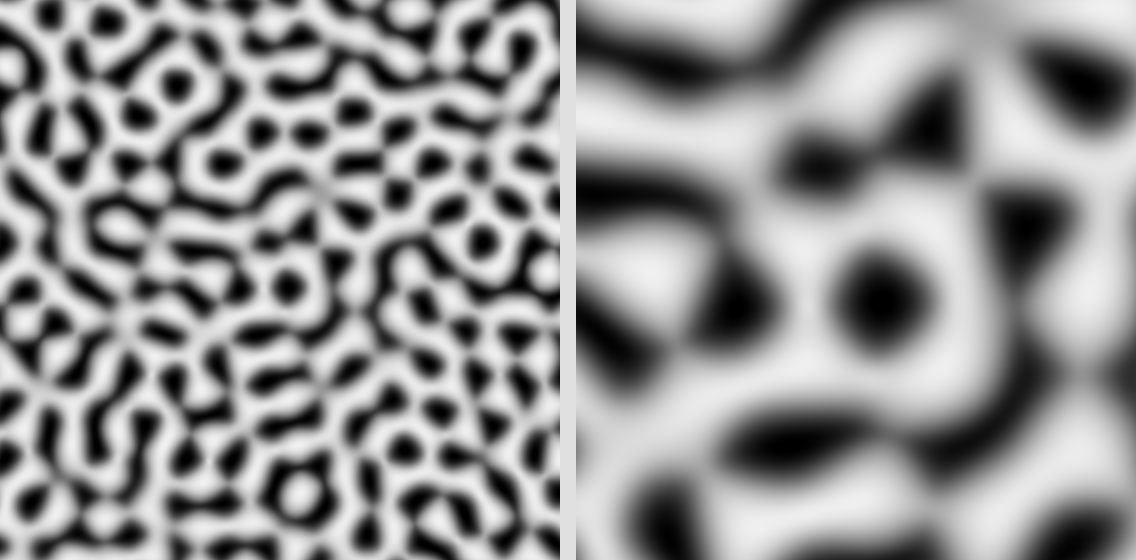
Left: the whole. Right: its middle third, enlarged.
Give the GLSL for this pattern, as a WebGL 2 fragment shader.

```glsl
#version 300 es
precision highp float;
// Soft black spots and winding worms on a pale ground, like a reaction-diffusion pattern.

uniform vec2 u_resolution;
out vec4 fragColor;

const float PI = 3.14159265;
const int WAVES = 40;
const float CYCLES = 12.4; // mean number of waves across the canvas

float hash(float n) {
    return fract(sin(n * 12.9898 + 4.137) * 43758.5453);
}

// Sum of plane waves of similar length in all directions.
// Returns the height in x and the slope, scaled by the mean frequency, in yz.
vec3 waveField(vec2 p) {
    vec3 field = vec3(0.0);
    for (int i = 0; i < WAVES; i++) {
        float id = float(i);
        float angle = PI * (id + hash(id)) / float(WAVES);
        float frequency = CYCLES + 2.4 * (hash(id + 57.0) - 0.5);
        vec2 direction = vec2(cos(angle), sin(angle));
        float phase = 2.0 * PI * (frequency * dot(p, direction) + hash(id + 113.0));
        field += vec3(cos(phase), -sin(phase) * direction * frequency / CYCLES);
    }
    return field * sqrt(2.0 / float(WAVES));
}

void main() {
    vec2 p = gl_FragCoord.xy / u_resolution.y;
    vec3 field = waveField(p);

    // Raising the field breaks dark bands into spots and short worms.
    float height = field.x + 0.35;

    // Dividing by the local envelope evens out the contrast.
    float envelope = sqrt(height * height + dot(field.yz, field.yz) + 0.3);
    float pattern = height / envelope;

    float gray = clamp(0.46 + 0.49 * pattern, 0.0, 1.0);
    fragColor = vec4(vec3(gray), 1.0);
}
```
